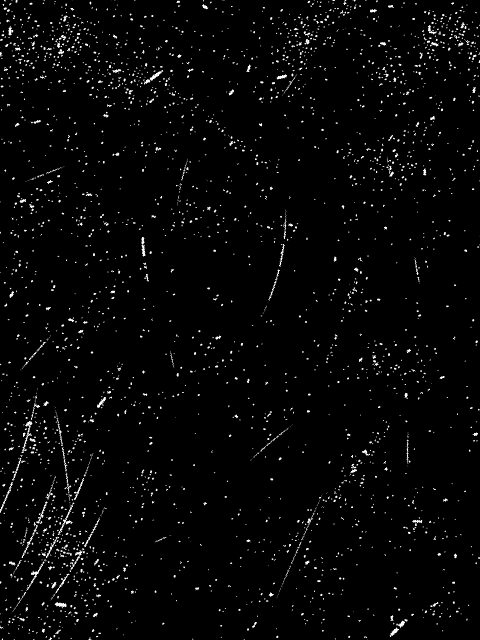
Give the GLSL for this texture, as a WebGL 1 fragment shader.

```glsl
#ifdef GL_FRAGMENT_PRECISION_HIGH
precision highp float;
#else
precision mediump float;
#endif

uniform vec2 u_resolution;

#define DUST_AMOUNT 0.27
#define GRIT_AMOUNT 0.17
#define CHIP_AMOUNT 0.09
#define SCRATCHES 18
#define LONG_SCRATCHES 4
#define TRAILS 5
#define TRAIL_WIDTH 0.008
#define PATCH_SCALE 9.0
#define RAGGEDNESS 0.0005

vec3 hash(vec2 p) {
  vec3 q = fract(p.xyx * vec3(0.1031, 0.1030, 0.0973));
  q += dot(q, q.yxz + 33.33);
  return fract((q.xxy + q.yzz) * q.zyx);
}

// Components of v along and across a direction
vec2 frame(vec2 v, float angle) {
  float c = cos(angle), s = sin(angle);
  return vec2(c * v.x + s * v.y, c * v.y - s * v.x);
}

// Pixel coverage of a stroke; strokes thinner than a pixel fade
float coverage(float dist, float radius) {
  float px = 1.0 / u_resolution.x;
  return clamp(0.5 + (radius - dist) / px, 0.0, 1.0) * min(1.0, 2.0 * radius / px);
}

// Evenly spread position for item i
vec2 spread(float i, vec2 start, vec2 canvas) {
  return fract(start + i * vec2(0.7549, 0.5698)) * canvas;
}

// Distance along and away from a parabolic arc
vec2 arc(vec2 p, vec2 centre, float angle, float bend) {
  vec2 q = frame(p - centre, angle);
  float slope = 2.0 * bend * q.x;
  return vec2(q.x, abs(q.y - bend * q.x * q.x) / sqrt(1.0 + slope * slope));
}

// Cellular patches of uneven strength
float patches(vec2 p) {
  vec2 cell = floor(p);
  float sum = 0.0;
  for (int y = -1; y <= 1; y++) {
    for (int x = -1; x <= 1; x++) {
      vec2 id = cell + vec2(x, y);
      vec3 h = hash(id + 40.0);
      vec2 d = id + h.xy - p;
      sum += h.z * h.z * h.z * exp(-6.0 * dot(d, d));
    }
  }
  return sum;
}

// Wear is heavy at lower left, moderate at the top, light elsewhere
float wear(vec2 p, vec2 canvas) {
  float corner = (1.0 - smoothstep(0.02, 0.34, p.x))
               * (1.0 - smoothstep(0.3, 0.85, p.y));
  float top = smoothstep(0.8, 1.25, p.y);
  float density = (0.22 + 0.9 * corner + 0.45 * top)
                * (0.35 + 4.0 * patches(p * PATCH_SCALE));
  for (int i = 0; i < TRAILS; i++) {
    float n = float(i);
    float angle = mix(0.85 + 0.1 * n, -0.65, mod(n, 2.0));
    vec2 a = arc(p, spread(n, vec2(0.7, 0.23), canvas), angle, 0.3);
    float reach = 0.12 + 0.12 * hash(vec2(n, 9.0)).x;
    float band = exp(-a.y * a.y / (TRAIL_WIDTH * TRAIL_WIDTH));
    density += 1.6 * band * (1.0 - smoothstep(0.6 * reach, reach, abs(a.x)));
  }
  return density;
}

// One layer of scattered, slightly elongated specks
float specks(vec2 p, float cells, float radius, float stretch, float chance) {
  vec2 g = frame(p, cells) * cells + 300.0;
  vec2 id = floor(g);
  vec3 a = hash(id), b = hash(id + 71.0);
  vec2 offset = (fract(g) - mix(vec2(0.3), vec2(0.7), a.xy)) / cells;
  vec2 q = frame(offset, 0.55 + 2.2 * (b.x - 0.5) - cells);
  float size = radius * mix(0.4, 1.0, b.y * b.y);
  float reach = size * stretch * b.z;
  float dist = length(vec2(max(abs(q.x) - reach, 0.0), q.y));
  return step(a.z, chance) * coverage(dist, size);
}

// Tapered scratch with gaps along its length
float scratch(vec2 a, float reach, float width, float solid, float phase) {
  float gaps = sin(a.x * 93.0 + phase) + sin(a.x * 237.0 + 3.0 * phase)
             + 0.6 * sin(a.x * 710.0 + phase);
  float ink = smoothstep(-0.3, 0.4, gaps + solid);
  float taper = 1.0 - smoothstep(0.5 * reach, reach, abs(a.x));
  return coverage(a.y, width * (0.4 + 0.6 * taper)) * ink * step(0.001, taper);
}

void main() {
  vec2 canvas = vec2(1.0, u_resolution.y / u_resolution.x);
  vec2 p = gl_FragCoord.xy / u_resolution.x;
  vec2 ragged = p + RAGGEDNESS * (sin(p.yx * 910.0 + 4.0 * sin(p * 130.0))
                                + sin(p.yx * 1570.0 + p * 640.0));

  // Dust, grit and chips
  float density = wear(p, canvas);
  float light = specks(p, 130.0, 0.0021, 0.8, DUST_AMOUNT * density);
  light = max(light, specks(ragged, 60.0, 0.0028, 2.0, GRIT_AMOUNT * density));
  light = max(light, specks(ragged, 24.0, 0.0038, 4.0, CHIP_AMOUNT * density));

  // Scattered scratches: long ones thin, short ones thick, a few hooked
  for (int i = 0; i < SCRATCHES; i++) {
    float n = float(i);
    vec3 h = hash(vec2(n, 17.0)), k = hash(vec2(n, 53.0));
    float thick = pow(h.x, 5.0);
    float reach = mix(0.02 + 0.15 * h.y * h.y, 0.025, thick);
    float bend = 2.4 * (k.x - 0.5) + 14.0 * step(0.9, k.y);
    vec2 a = arc(ragged, spread(n, vec2(0.3, 0.6), canvas), 0.35 + 1.5 * h.z, bend);
    light = max(light, scratch(a, reach, mix(0.0009, 0.0042, thick), 2.2 * k.z, 9.0 * n));
  }

  // Bundle of long, nearly parallel scratches at lower left
  for (int i = 0; i < LONG_SCRATCHES; i++) {
    float n = float(i);
    vec3 h = hash(vec2(n, 91.0));
    vec2 centre = vec2(0.03 + 0.045 * n, 0.28 - 0.05 * n + 0.08 * h.x);
    vec2 a = arc(ragged, centre, 1.22 - 0.06 * n, 0.3 + 0.5 * h.y);
    light = max(light, scratch(a, 0.1 + 0.12 * h.z, 0.0014, 1.6, 5.0 * n));
  }

  gl_FragColor = vec4(vec3(light), 1.0);
}
```
